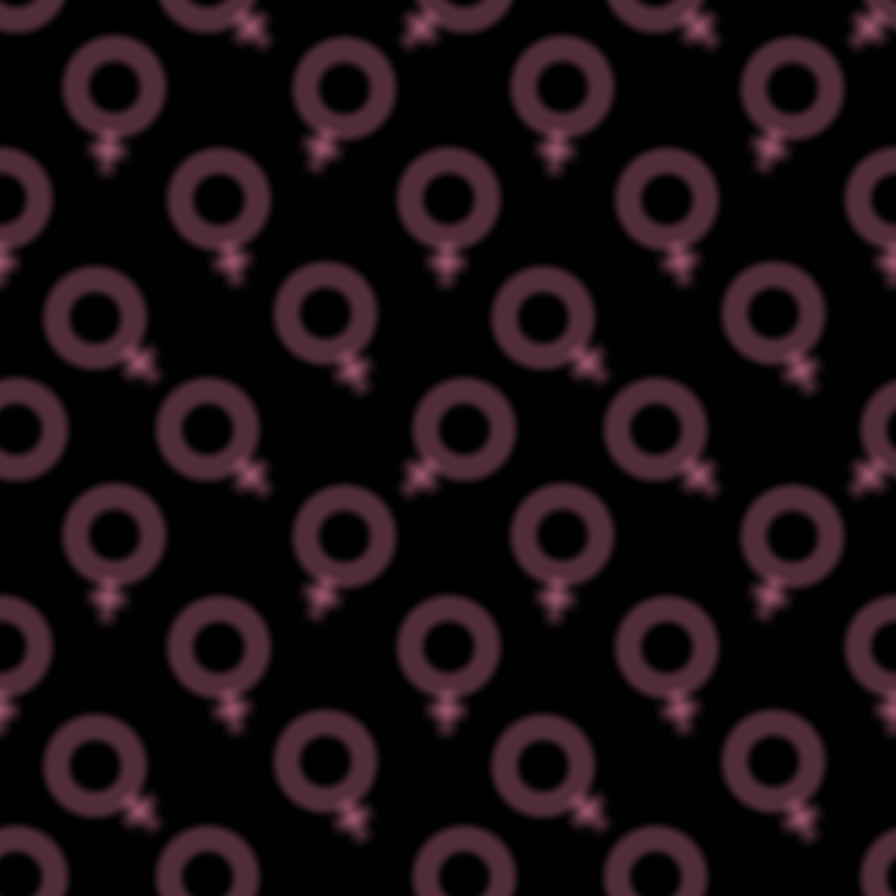
Reproduce this pattern procedurally as a Shadertoy shader.

```glsl
// Soft pink ring-and-cross symbols, tilted to varying degrees, in staggered rows on black.

#define ROWS 8.0            // rows down the canvas; columns are two rows wide
#define ROW_SHIFT 0.01      // small vertical shift of the rows
#define RING_OFFSET 0.214   // ring centre above the pivot
#define RING_RADIUS 0.344
#define RING_HALF 0.115     // half the ring's line width
#define RING_SOFT 0.06
#define STEM vec3(0.38, 0.07, 0.19)   // centre, half width, half height
#define BAR vec3(0.35, 0.17, 0.07)
#define CROSS_SOFT 0.08
#define BACKGROUND vec3(0.004)
#define ROSE vec3(0.305, 0.168, 0.208) // colour of one translucent layer

// Tilt in radians: two alternating columns for each of four rows
const float TILTS[8] = float[8](
    -0.75, 0.75,
    -0.10, -0.36,
    -0.03, 0.21,
    0.78, 0.45);

float softBand(float x, float halfWidth, float soft) {
    return 1.0 - smoothstep(halfWidth - soft, halfWidth + soft, abs(x));
}

// Blurred box on the symbol's axis
float softBox(vec2 p, vec3 box) {
    return softBand(p.x, box.y, CROSS_SOFT) * softBand(p.y - box.x, box.z, CROSS_SOFT);
}

// Summed layers of one symbol, with its stem along +y
float symbol(vec2 p) {
    float radius = length(p + vec2(0.0, RING_OFFSET));
    float ring = softBand(radius - RING_RADIUS, RING_HALF, RING_SOFT);
    return min(ring + softBox(p, STEM) + softBox(p, BAR), 1.9);
}

void mainImage(out vec4 fragColor, in vec2 fragCoord) {
    // Lattice coordinates, y pointing down
    vec2 p = vec2(fragCoord.x, iResolution.y - fragCoord.y) * ROWS / iResolution.y;
    p.y += ROW_SHIFT;

    // Each symbol reaches less than one row from its pivot
    float layers = 0.0;
    for (int k = 0; k < 2; k++) {
        int row = int(floor(p.y)) + k;
        float stagger = float(row & 1);
        int column = int(floor((p.x - stagger) * 0.5 + 0.5));
        vec2 d = p - vec2(2.0 * float(column) + stagger, float(row));

        float tilt = TILTS[(row & 3) * 2 + (column & 1)];
        vec2 axis = vec2(sin(tilt), cos(tilt));
        layers += symbol(vec2(dot(d, vec2(axis.y, -axis.x)), dot(d, axis)));
    }

    fragColor = vec4(BACKGROUND + ROSE * layers, 1.0);
}
```
